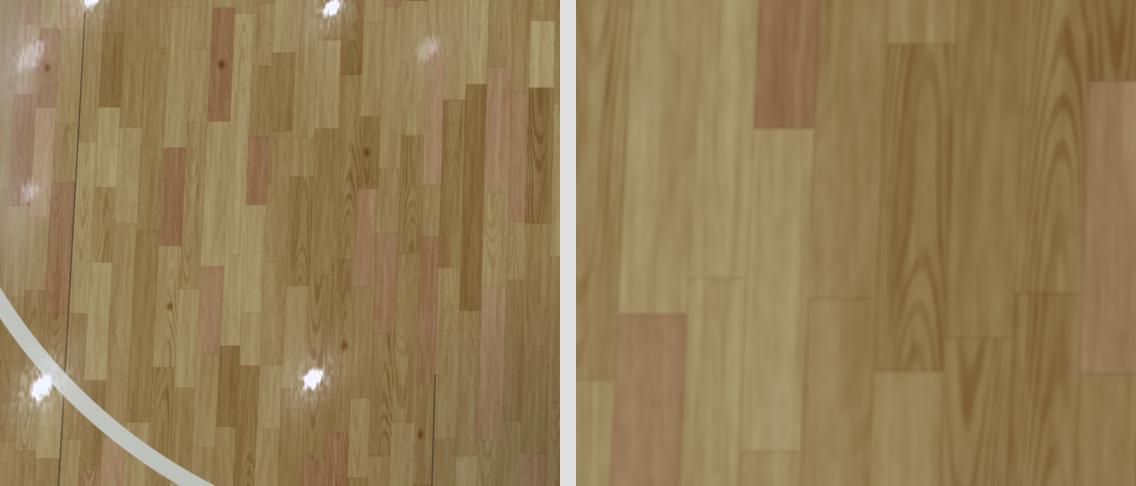
Left: the whole. Right: its middle third, enlarged.
This texture is drawn by a Shadertoy shader. Its source:

```glsl
// Glossy hardwood court floor: narrow staggered planks, a curved painted line and lamp glare.
#define PLANK_WIDTH 0.0455
#define PLANK_SHORT 0.17
#define PLANK_LONG 0.37
#define DARK_WOOD vec3(0.487, 0.372, 0.212)
#define LIGHT_WOOD vec3(0.630, 0.560, 0.400)
#define TONE_MEAN 0.64
#define TONE_SPREAD 0.50
#define GRAIN 1.0
#define PAINT vec3(0.745, 0.755, 0.730)
#define PAINT_HALF_WIDTH 0.0175
#define GLARE vec3(0.95, 0.96, 1.0)
#define SOFTNESS 0.0030

float hash(vec2 p) {
    vec3 q = fract(p.xyx * 0.1031);
    q += dot(q, q.yzx + 33.33);
    return fract((q.x + q.y) * q.z);
}

float noise(vec2 p) {
    vec2 i = floor(p), f = fract(p);
    f = f * f * (3.0 - 2.0 * f);
    return mix(mix(hash(i), hash(i + vec2(1, 0)), f.x),
               mix(hash(i + vec2(0, 1)), hash(i + vec2(1, 1)), f.x), f.y);
}

// Uneven 1D cells: index, lower edge, upper edge
vec3 unevenCell(float x, float jitter, float seed) {
    float i = floor(x);
    if (x < i + jitter * hash(vec2(i, seed))) i -= 1.0;
    return vec3(i, i + jitter * hash(vec2(i, seed)),
                i + 1.0 + jitter * hash(vec2(i + 1.0, seed)));
}

vec3 woodFloor(vec2 p) {
    // Columns lean slightly, more so on the left
    float x = (p.x - p.y * (0.062 - 0.035 * p.x) - 0.113) / PLANK_WIDTH;
    vec3 col = unevenCell(x, 0.22, 3.0);
    float len = mix(PLANK_SHORT, PLANK_LONG, hash(vec2(col.x, 11.0)));
    float y = p.y / len + 10.0 * hash(vec2(col.x, 23.0));
    vec3 row = unevenCell(y, 0.65, col.x + 41.0);

    vec2 id = vec2(col.x, row.x);
    vec2 shift = id * 17.3;
    float u = (x - col.y) / (col.z - col.y) - 0.5;
    float v = (y - 0.5 * (row.y + row.z)) * len;

    // Plank tone
    float tone = TONE_MEAN + TONE_SPREAD * (hash(id + 5.0) + hash(id + 9.0) - 1.0);
    tone += 0.30 * (noise(p * 3.0 + 4.0) - 0.5);

    // Growth rings: nested arches on some planks, near straight bands on the rest
    float figured = step(0.68, hash(id + 71.0));
    float warp = noise(vec2(u * 2.0, v * 10.0) + shift) - 0.5;
    float side = hash(id + 37.0) - 0.5;
    float bend = u - 0.5 * side;
    float arches = 12.0 * bend * bend + 13.0 * v * sign(side) + 2.2 * warp;
    float bands = 2.5 * u + 2.0 * warp;
    float ring = smoothstep(-0.2, 1.0, sin(6.2832 * mix(bands, arches, figured)));
    float ringMask = noise(vec2(u * 3.0, v * 6.0) + shift + 8.0);
    float grain = -ring * ringMask * mix(0.16, 0.52, figured);

    // Broad streaks and fine fibres
    grain += 0.34 * (noise(vec2(u * 7.0, v * 7.0) + shift) - 0.5);
    grain += 0.22 * (noise(vec2(p.x * 330.0, p.y * 28.0)) - 0.5);
    grain += 0.14 * (noise(p * vec2(190.0, 110.0)) - 0.5);

    // Rare knots
    vec2 knot = vec2(u - 0.4 * side, v * 16.0);
    grain -= step(0.93, hash(id + 53.0)) * 1.3 * exp(-60.0 * dot(knot, knot));

    // Faint joints between planks
    float edgeX = min(x - col.y, col.z - x) * PLANK_WIDTH;
    float edgeY = min(y - row.y, row.z - y) * len;
    grain -= 0.20 * (1.0 - smoothstep(0.0, 0.0022, min(edgeX, edgeY)));

    vec3 wood = mix(DARK_WOOD, LIGHT_WOOD, clamp(tone + GRAIN * grain, -0.55, 1.25));
    wood += vec3(0.010, -0.022, 0.012) * step(0.87, hash(id + 97.0));

    // Two open dark seams, the second one short
    float seamA = abs(x - 0.22 * hash(vec2(0.0, 3.0)));
    float seamB = abs(x - 17.0 - 0.22 * hash(vec2(17.0, 3.0))) + step(0.23, p.y);
    float seam = 1.0 - smoothstep(0.0007, 0.0022, min(seamA, seamB) * PLANK_WIDTH);
    return mix(wood, vec3(0.25, 0.20, 0.14), 0.7 * seam);
}

vec3 paintedFloor(vec2 p) {
    float d = abs(length(p - vec2(0.941, 0.984)) - 1.12) - PAINT_HALF_WIDTH;
    vec3 paint = PAINT + 0.03 * (noise(p * 9.0) - 0.5);
    return mix(woodFloor(p), paint, 1.0 - smoothstep(-0.001, 0.001, d));
}

// Lamp reflections: centre, size, strength
float lampGlare(vec2 p) {
    vec4 lamps[7] = vec4[7](
        vec4(0.685, 0.985, 0.026, 0.95), vec4(0.646, 0.222, 0.029, 1.0),
        vec4(0.085, 0.205, 0.036, 0.95), vec4(0.190, 1.005, 0.030, 0.8),
        vec4(0.880, 0.900, 0.034, 0.25), vec4(0.062, 0.885, 0.042, 0.30),
        vec4(0.060, 0.605, 0.030, 0.28));
    float rough = noise(p * vec2(210.0, 90.0));
    float sum = 0.0;
    for (int i = 0; i < 7; i++) {
        vec2 d = (p - lamps[i].xy) / lamps[i].z;
        d.y -= 0.45 * d.x;
        float k = dot(d, d);
        float core = smoothstep(0.25, 0.9, exp(-1.6 * k) * (0.8 + 0.5 * rough));
        float sparkle = 0.6 * rough * rough * exp(-0.45 * k);
        sum += lamps[i].w * (core + sparkle + 0.13 * exp(-0.13 * k));
    }
    return min(sum, 1.0);
}

void mainImage(out vec4 fragColor, in vec2 fragCoord) {
    vec2 p = fragCoord / iResolution.y;
    // Soft focus: average a small grid of samples
    vec3 color = vec3(0.0);
    for (int i = 0; i < 9; i++)
        color += paintedFloor(p + SOFTNESS * (vec2(i % 3, i / 3) - 1.0) / 3.0) / 9.0;

    // Pale window sheen at the left, darker lower right corner
    float sheen = smoothstep(0.16, 0.0, p.x) * smoothstep(0.3, 0.6, p.y);
    color = mix(color, vec3(0.72, 0.70, 0.74), 0.30 * sheen * (0.5 + noise(p * 7.0)));
    color *= 1.0 - 0.14 * smoothstep(0.5, 0.0, length(p - vec2(1.15, 0.05)));
    color = mix(color, GLARE, lampGlare(p));
    fragColor = vec4(color, 1.0);
}
```
